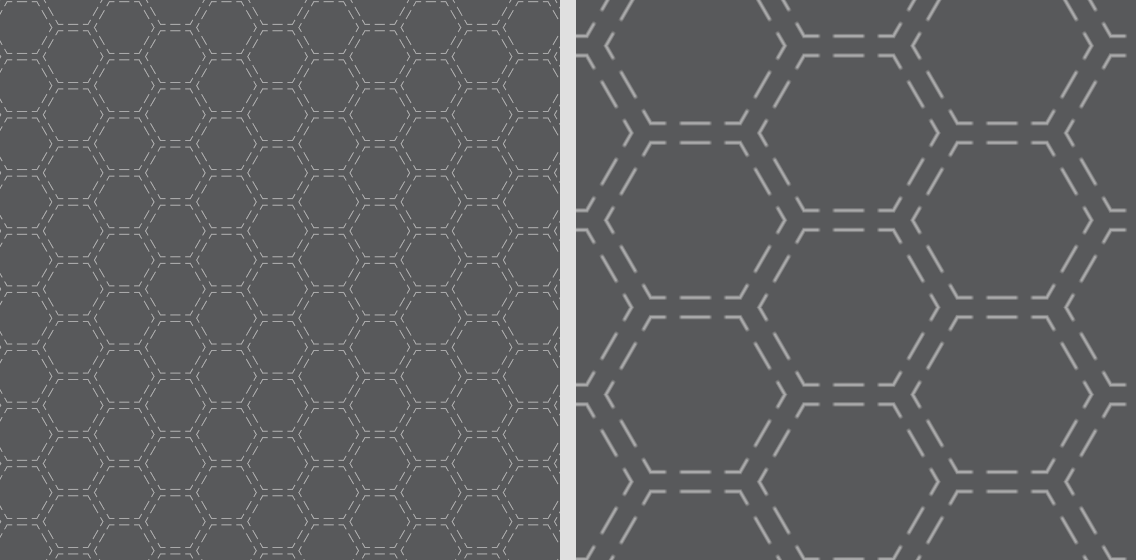
Left, the full canvas; right, a detail of the centre.
Give the GLSL for this pattern, as a three.js fragment shader.

```glsl
// Staggered honeycomb of separate hexagons, outlined with fine pale dashes on slate grey.
varying vec2 vUv;

const float PI = 3.14159265;
const vec2 PITCH = vec2(0.18255, 0.1038);    // spacing of one hexagon grid
const vec2 FIRST_CENTER = vec2(0.0393, 0.9508);
const float APOTHEM = 0.0461;
const float LINE_WIDTH = 0.0013;
const float DASH_LENGTH = 0.0182;
const float SOFTNESS = 0.00195;              // width of the edge smoothing
const vec3 SLATE = vec3(0.347, 0.350, 0.356);
const vec3 THREAD = vec3(0.82);

// Share of a smoothing window, centred at offset, that lies inside a band
float bandCoverage(float offset, float width, float softness) {
  float high = min(offset + 0.5 * softness, 0.5 * width);
  float low = max(offset - 0.5 * softness, -0.5 * width);
  return max(high - low, 0.0) / softness;
}

// Position relative to the nearest centre of a rectangular grid
vec2 repeatCell(vec2 p, vec2 pitch) {
  return (fract(p / pitch + 0.5) - 0.5) * pitch;
}

// Folds a flat-topped hexagon to one side: x runs outward, y along the side
vec2 foldHexagon(vec2 p) {
  float angle = mod(atan(p.y, p.x), PI / 3.0) - PI / 6.0;
  return length(p) * vec2(cos(angle), sin(angle));
}

// Dashed outline with one dash mid-side and one bent around each corner
float dashedHexagon(vec2 p, float apothem, float lineWidth, float dashLength) {
  vec2 side = foldHexagon(p);
  float dashPitch = apothem / sqrt(3.0);
  float along = mod(side.y + 0.5 * dashPitch, dashPitch) - 0.5 * dashPitch;
  float line = bandCoverage(side.x - apothem, lineWidth, SOFTNESS);
  return line * bandCoverage(along, dashLength, SOFTNESS);
}

void main() {
  // Two interleaved grids form the staggered columns
  float ink = 0.0;
  for (int i = 0; i < 2; i++) {
    vec2 center = FIRST_CENTER + 0.5 * float(i) * PITCH;
    vec2 cell = repeatCell(vUv - center, PITCH);
    ink = max(ink, dashedHexagon(cell, APOTHEM, LINE_WIDTH, DASH_LENGTH));
  }
  gl_FragColor = vec4(mix(SLATE, THREAD, ink), 1.0);
}
```
